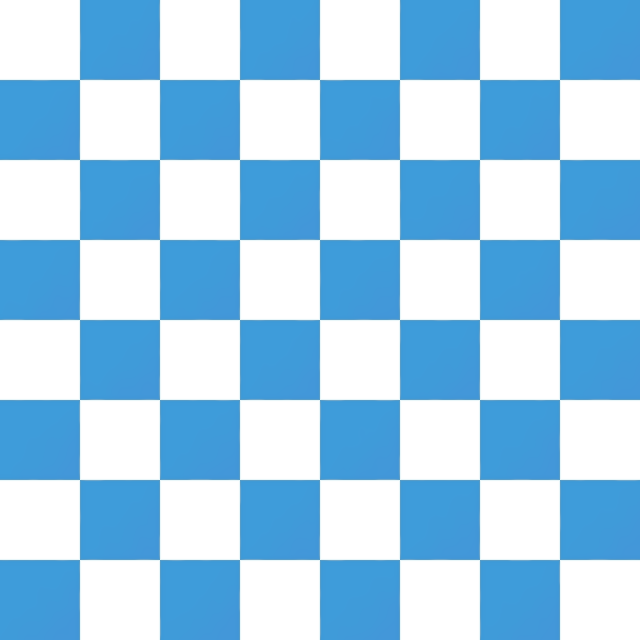
Write a three.js fragment shader that draws this pattern.

```glsl
// Eight by eight checkerboard of blue and white squares, blue at the lower left.
// A signed distance to the grid lines gives soft edges, a thin greyed rim on the
// blue and a pale fringe on the white; gradient noise varies the blue faintly.
varying vec2 vUv;

const float CELLS = 8.0;
const float LINE = 1.0 / 64.0;   // rim width, in cells

const vec3 WHITE = vec3(1.0);
const vec3 FRINGE = vec3(0.91, 0.97, 0.98);
const vec3 BLUE = vec3(0.245, 0.61, 0.853);
const vec3 BLUE_SHADE = vec3(0.262, 0.592, 0.85);
const vec3 RIM_DARK = vec3(0.33, 0.60, 0.77);
const vec3 RIM_LIGHT = vec3(0.42, 0.64, 0.78);

// Pseudo-random gradient at a lattice point
vec2 gradientAt(vec2 lattice) {
  float angle = 6.2832 * fract(sin(dot(lattice, vec2(127.1, 311.7))) * 43758.5);
  return vec2(cos(angle), sin(angle));
}

float gradientNoise(vec2 p) {
  vec2 i = floor(p);
  vec2 f = fract(p);
  vec2 w = f * f * f * (f * (f * 6.0 - 15.0) + 10.0);
  float a = dot(gradientAt(i), f);
  float b = dot(gradientAt(i + vec2(1.0, 0.0)), f - vec2(1.0, 0.0));
  float c = dot(gradientAt(i + vec2(0.0, 1.0)), f - vec2(0.0, 1.0));
  float d = dot(gradientAt(i + vec2(1.0)), f - vec2(1.0));
  return mix(mix(a, b, w.x), mix(c, d, w.x), w.y);
}

// Distance to the nearest inner grid line; the canvas border is not a line
float gridDistance(vec2 grid) {
  vec2 nearest = clamp(floor(grid + 0.5), 1.0, CELLS - 1.0);
  vec2 gap = abs(grid - nearest);
  return min(gap.x, gap.y);
}

// 1 on the line, falling to 0 beyond one line width
float lineBand(float dist, float width) {
  return 1.0 - smoothstep(0.5 * width, 1.4 * width, dist);
}

// Blue square: shaded toward the lower right, then rimmed
vec3 blueFill(vec2 grid, float dist) {
  vec2 cell = fract(grid);
  float slope = 0.5 * (cell.x + 1.0 - cell.y);
  float mottle = 0.12 * gradientNoise(grid * vec2(5.0, 3.0));
  vec3 fill = mix(BLUE, BLUE_SHADE, smoothstep(0.45, 0.95, slope + mottle));
  fill -= 0.008 * (1.0 - smoothstep(0.0, 0.08, dist));
  float fade = smoothstep(0.0, 0.25, gradientNoise(grid * 3.0 + 17.0));
  return mix(fill, mix(RIM_DARK, RIM_LIGHT, fade), lineBand(dist, LINE));
}

// White square with a pale fringe
vec3 whiteFill(float dist) {
  return mix(WHITE, FRINGE, 0.8 * lineBand(dist, LINE));
}

void main() {
  vec2 grid = vUv * CELLS;
  vec2 index = floor(grid);
  float side = 1.0 - 2.0 * mod(index.x + index.y, 2.0);   // +1 blue, -1 white
  float dist = gridDistance(grid);
  float coverage = smoothstep(-0.5 * LINE, 0.5 * LINE, side * dist);
  vec3 color = mix(whiteFill(dist), blueFill(grid, dist), coverage);
  gl_FragColor = vec4(color, 1.0);
}
```
